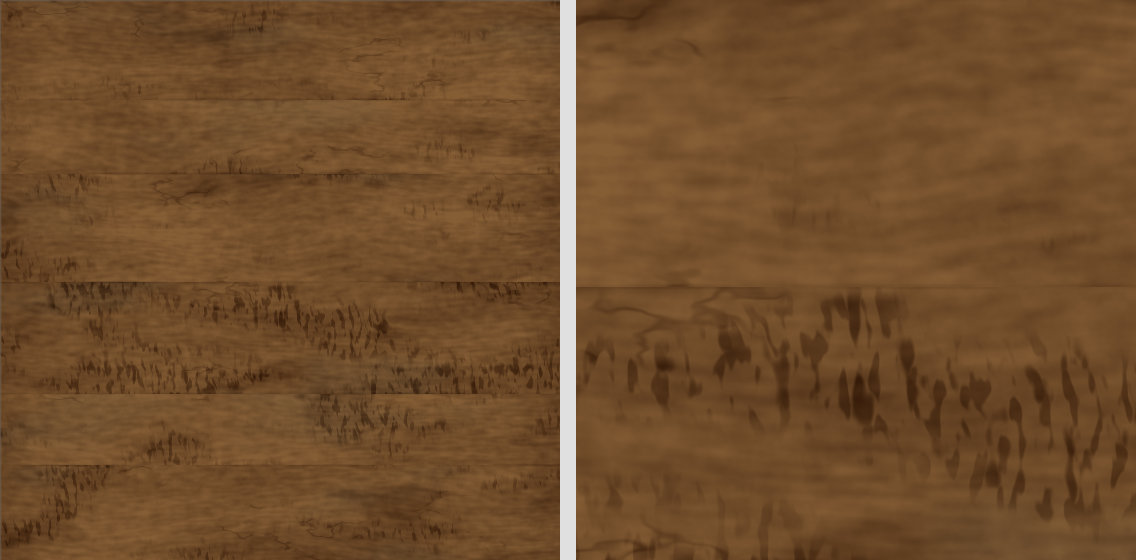
Left: the whole. Right: its middle third, enlarged.
Reproduce this texture procedurally as a WebGL 2 fragment shader.

```glsl
#version 300 es
precision highp float;
// Stained brown boards laid horizontally, with soft grain and rough saw marks.
// Stretched gradient noise forms the grain; clustered, thresholded noise forms
// the short upright marks, and each board shifts the noise by its own seed.

uniform vec2 u_resolution;
out vec4 fragColor;

const int SEAM_COUNT = 5;
const float SEAMS[5] = float[5](0.169, 0.297, 0.496, 0.690, 0.822);
const float ROUGHNESS[6] = float[6](0.38, 0.78, 1.0, 0.36, 0.40, 0.46);
const float BOARD_TONE[6] = float[6](-0.08, 0.05, -0.04, 0.0, 0.07, -0.02);

const vec3 DARK_STAIN = vec3(0.31, 0.19, 0.09);
const vec3 LIGHT_STAIN = vec3(0.49, 0.34, 0.19);
const vec3 GREY_SHIFT = vec3(-0.022, -0.003, 0.008);
const vec3 RIM_COLOR = vec3(0.43, 0.38, 0.33);

vec2 gradientAt(vec2 cell) {
    vec3 h = fract(cell.xyx * vec3(0.1031, 0.1030, 0.0973));
    h += dot(h, h.yzx + 33.33);
    float angle = 6.2832 * fract((h.x + h.y) * h.z);
    return vec2(cos(angle), sin(angle));
}

float gradientNoise(vec2 p) {
    vec2 i = floor(p), f = fract(p);
    vec2 u = f * f * f * (f * (f * 6.0 - 15.0) + 10.0);
    vec2 e = vec2(1.0, 0.0);
    float low = mix(dot(gradientAt(i), f),
                    dot(gradientAt(i + e.xy), f - e.xy), u.x);
    float high = mix(dot(gradientAt(i + e.yx), f - e.yx),
                     dot(gradientAt(i + e.xx), f - e.xx), u.x);
    return mix(low, high, u.y);
}

float fractalNoise(vec2 p) {
    float sum = 0.0, amplitude = 1.0;
    for (int octave = 0; octave < 4; octave++) {
        sum += amplitude * gradientNoise(p);
        p = p * 2.03 + vec2(17.3, 9.1);
        amplitude *= 0.5;
    }
    return sum;
}

// Tone of the smooth wood: broad blotches, long streaks and fine fibres
float grainTone(vec2 p) {
    float bend = 0.035 * gradientNoise(p * vec2(3.0, 5.0));
    vec2 q = p + vec2(0.0, bend);
    float tone = 0.46 * fractalNoise(q * vec2(2.4, 8.0));
    tone += 0.28 * fractalNoise(q * vec2(5.0, 38.0) + 31.0);
    tone += 0.30 * gradientNoise(q * vec2(34.0, 135.0) + 57.0);
    tone += 0.22 * fractalNoise(p * vec2(52.0, 64.0) + 83.0);
    return tone;
}

// One layer of short, slightly slanted upright strokes
float strokes(vec2 p, vec2 frequency, float threshold) {
    float wobble = 0.007 * gradientNoise(p * vec2(11.0, 17.0));
    vec2 q = vec2(p.x + 0.10 * p.y + wobble, p.y + wobble);
    float n = gradientNoise(q * frequency) + 0.40 * gradientNoise(q * frequency * 2.1);
    return smoothstep(threshold, threshold + 0.26, n);
}

// Broken curved hairlines along the zero contours of noise
float cracks(vec2 p) {
    float contour = abs(fractalNoise(p * vec2(9.0, 20.0) + 43.0));
    float patches = smoothstep(0.25, 0.50, fractalNoise(p * vec2(4.5, 9.0) + 71.0));
    return patches * (1.0 - smoothstep(0.0, 0.09, contour));
}

// Dark line on a board joint, fading in and out along its length
float seamLine(vec2 uv, float seam, float pixel) {
    float strength = 0.40 + 1.3 * gradientNoise(vec2(uv.x * 7.0, seam * 91.0));
    float dist = abs(uv.y - seam);
    return clamp(strength, 0.08, 1.0) * (1.0 - smoothstep(0.0004, 0.0018 + pixel, dist));
}

void main() {
    vec2 uv = gl_FragCoord.xy / u_resolution;
    float pixel = 1.0 / u_resolution.y;

    // Board lookup and joints
    int board = 0;
    float seam = 0.0;
    for (int i = 0; i < SEAM_COUNT; i++) {
        board += int(step(SEAMS[i], uv.y));
        seam = max(seam, seamLine(uv, SEAMS[i], pixel));
    }
    vec2 p = uv + float(board) * vec2(7.31, 3.17);
    float rough = ROUGHNESS[board];

    // Smooth grain
    float tone = 0.85 + BOARD_TONE[board] + grainTone(p);

    // Clusters of saw marks with a soft dark smear beneath them
    float cluster = fractalNoise(p * vec2(4.2, 10.0) + 11.0);
    float limit = mix(0.30, -0.22, rough);
    float area = smoothstep(limit, limit + 0.50, cluster);
    float marks = 0.70 * strokes(p, vec2(112.0, 42.0), 0.06);
    marks = max(marks, 0.95 * rough * strokes(p + 5.3, vec2(66.0, 27.0), 0.20));
    tone -= area * (0.17 + 0.88 * marks);
    tone -= 0.34 * smoothstep(0.22, 0.60, fractalNoise(p * vec2(5.0, 13.0) + 23.0));
    tone -= 0.42 * cracks(p) + 0.38 * seam;

    // Darker outer margins
    vec2 margin = min(uv, 1.0 - uv);
    tone -= 0.24 * (1.0 - smoothstep(0.0, 0.10, margin.x));
    tone -= 0.14 * (1.0 - smoothstep(0.0, 0.05, margin.y));

    // Stain color, grey patches and the thin pale rim
    vec3 color = mix(DARK_STAIN, LIGHT_STAIN, clamp(tone, -0.55, 1.18));
    color += GREY_SHIFT * smoothstep(0.05, 0.45, fractalNoise(p * vec2(2.0, 6.0) + 97.0));
    float rimDistance = min(uv.x, 1.0 - uv.y);
    color = mix(color, RIM_COLOR, 0.6 * (1.0 - smoothstep(0.001, 0.001 + 1.5 * pixel, rimDistance)));
    fragColor = vec4(color, 1.0);
}
```
